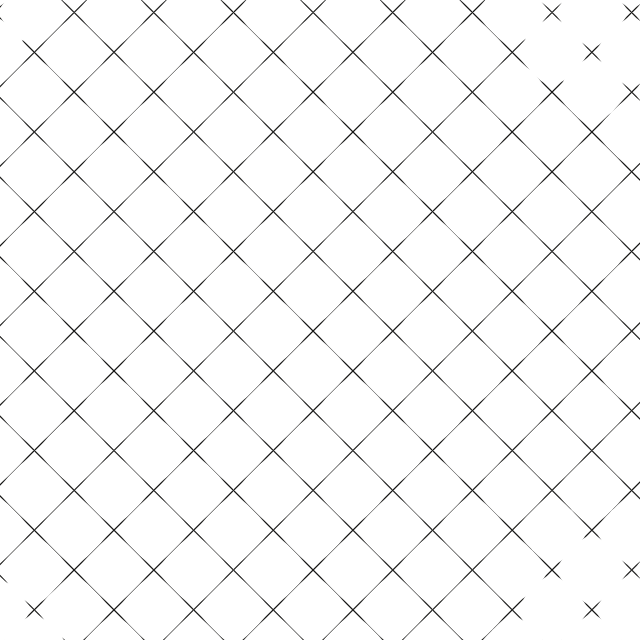
Give the GLSL for this pattern, as a Shadertoy shader.

```glsl
// Diagonal lattice of fine dark lines on white paper. Each line swells at the
// crossings and thins between them; near the corners the ink wears away, so
// that only short crosses remain. Wear is a corner falloff bent by noise.

#define PERIOD 0.12445             // crossing to crossing along a row
#define ORIGIN vec2(0.4892, 0.4827) // one crossing
#define KNOT_WIDTH 0.0019          // line width at a crossing
#define SPAN_WIDTH 0.0008          // line width between crossings
#define SWELL vec2(0.16, 0.38)     // where the swelling starts and stops thinning
#define WORN_REACH 0.20            // arm length left by full wear
#define WEAR_RADII vec4(0.13, 0.26, 0.10, 0.24) // corners: BL, BR, TL, TR
#define WEAR_NOISE 0.05
#define INK vec3(0.09, 0.09, 0.085)
#define PAPER vec3(1.0)

vec2 hashGradient(vec2 cell) {
    vec2 q = fract(cell * vec2(0.1031, 0.1137));
    q += dot(q, q.yx + 19.19);
    float angle = 6.2832 * fract((q.x + q.y) * q.x * 7.31);
    return vec2(cos(angle), sin(angle));
}

float gradientNoise(vec2 p) {
    vec2 i = floor(p), f = fract(p);
    vec2 s = f * f * f * (f * (f * 6.0 - 15.0) + 10.0);
    vec2 e = vec2(1.0, 0.0);
    float a = dot(hashGradient(i), f);
    float b = dot(hashGradient(i + e.xy), f - e.xy);
    float c = dot(hashGradient(i + e.yx), f - e.yx);
    float d = dot(hashGradient(i + e.xx), f - e.xx);
    return mix(mix(a, b, s.x), mix(c, d, s.x), s.y);
}

// 0 for fresh ink, 1 for fully worn
float cornerWear(vec2 p, float seed) {
    float bend = WEAR_NOISE * gradientNoise(p * 14.0 + seed);
    float wear = 0.0;
    for (int i = 0; i < 4; i++) {
        vec2 corner = vec2(float(i & 1), float(i >> 1));
        float radius = WEAR_RADII[i];
        float d = distance(p, corner) + bend;
        wear = max(wear, 1.0 - smoothstep(0.6 * radius, radius, d));
    }
    return wear;
}

// Distance to the nearest integer
float nearest(float x) {
    return abs(x - round(x));
}

// Box-filtered stroke, which keeps its weight when thinner than a pixel
float strokeCoverage(float d, float width, float pixel) {
    float h = 0.5 * width;
    return (clamp(d + 0.5 * pixel, -h, h) - clamp(d - 0.5 * pixel, -h, h)) / pixel;
}

// across: lattice coordinate over the line; along: coordinate down its length
float latticeLine(float across, float along, float wear, float grain, float pixel) {
    float t = nearest(along);
    float span = SPAN_WIDTH * (1.0 + 0.25 * grain);
    float width = mix(KNOT_WIDTH, span, smoothstep(SWELL.x, SWELL.y, t));
    float reach = mix(0.65, WORN_REACH, wear);
    width *= 1.0 - smoothstep(reach - 0.10, reach + 0.06, t);
    float d = nearest(across) * PERIOD * 0.70711;
    return strokeCoverage(d, width, pixel);
}

void mainImage(out vec4 fragColor, in vec2 fragCoord) {
    vec2 p = fragCoord / iResolution.xy;
    float pixel = 1.0 / iResolution.y;

    // Rotated coordinates: integer pairs are the crossings
    vec2 q = (p - ORIGIN) / PERIOD;
    vec2 uv = vec2(q.x + q.y, q.x - q.y);

    // Two families of lines, each worn on its own
    float grain = gradientNoise(p * 9.0 + 3.7);
    float falling = latticeLine(uv.x, uv.y, cornerWear(p, 5.3), grain, pixel);
    float rising = latticeLine(uv.y, uv.x, cornerWear(p, 21.8), grain, pixel);

    fragColor = vec4(mix(PAPER, INK, max(falling, rising)), 1.0);
}
```
